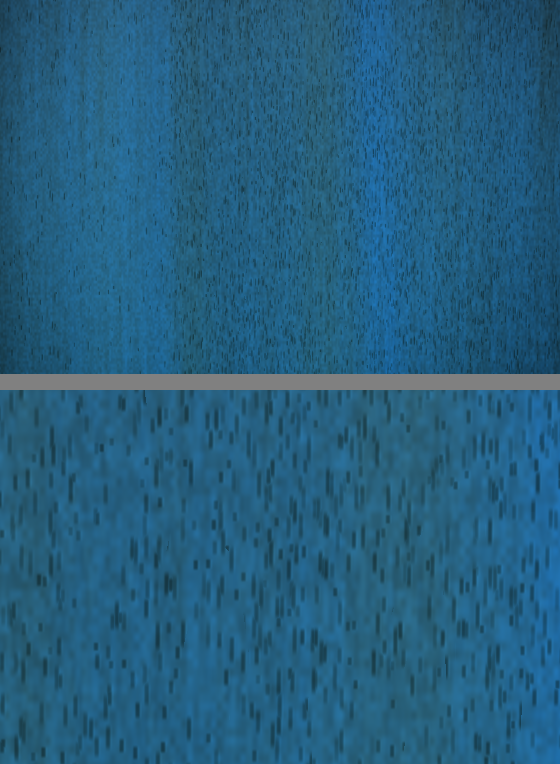
Top: the whole. Bottom: its middle third, enlarged.
Give the GLSL for this texture, as a WebGL 2 fragment shader.

```glsl
#version 300 es
precision highp float;
// Blue stained wood with vertical grain: soft tonal bands and fine streaks
// from stretched value noise, short dark pores scattered in jittered cells,
// a smoother plank on the left, and darker corners.

#define GREY_STAIN vec3(0.168, 0.378, 0.465)
#define BLUE_STAIN vec3(0.118, 0.382, 0.580)
#define SEAM 0.305
#define PORE_CELL vec2(0.0105, 0.038)
#define PORE_WIDTH 0.0017
#define PORE_DEPTH 0.36
#define PORE_LAYERS 4
#define STREAK_GAIN 0.15
#define SPECK_GAIN 0.15
#define VIGNETTE 0.36

uniform vec2 u_resolution;
out vec4 fragColor;

float hash(vec2 p) {
  return fract(sin(dot(p, vec2(127.1, 311.7))) * 43758.5453);
}

float noise(vec2 p) {
  vec2 i = floor(p), f = fract(p);
  f = f * f * (3.0 - 2.0 * f);
  return mix(mix(hash(i), hash(i + vec2(1, 0)), f.x),
             mix(hash(i + vec2(0, 1)), hash(i + vec2(1, 1)), f.x), f.y);
}

// Soft bump of the given centre and half width
float band(float x, float centre, float halfWidth) {
  float d = (x - centre) / halfWidth;
  return exp(-d * d);
}

// One layer of short vertical pores: x is the dark slit, y its lit right rim
vec2 poreLayer(vec2 p, float layer, float density, float pixel) {
  vec2 q = p / PORE_CELL + layer * vec2(17.37, 9.71);
  float column = floor(q.x);
  q.y += 7.0 * hash(vec2(column, layer));
  vec2 id = vec2(column, floor(q.y)) + layer * 53.0;
  float present = step(hash(id + 3.1), density);
  float centre = mix(0.28, 0.62, hash(id + 5.7));
  float halfLength = mix(0.12, 0.44, hash(id + 8.3));
  vec2 d = (fract(q) - vec2(centre, 0.5)) * PORE_CELL;
  float taper = 1.0 - smoothstep(0.4, 1.0, abs(d.y) / (halfLength * PORE_CELL.y));
  float soft = 0.0008 + 0.5 * pixel;
  float slit = 1.0 - smoothstep(PORE_WIDTH - soft, PORE_WIDTH + soft, abs(d.x));
  float rim = 1.0 - smoothstep(0.0, PORE_WIDTH, abs(d.x - 1.7 * PORE_WIDTH));
  float strength = mix(0.4, 1.0, hash(id + 11.9));
  return vec2(slit, rim) * taper * present * strength;
}

void main() {
  vec2 uv = gl_FragCoord.xy / u_resolution;
  vec2 p = gl_FragCoord.xy / u_resolution.y;
  float pixel = 1.0 / u_resolution.y;

  // Grain direction: almost upright, leaning and wavering slightly
  vec2 grain = p;
  grain.x += 0.012 * (noise(p * vec2(4.0, 2.0)) - 0.5) - 0.025 * p.y * uv.x;

  // Stain hue: broad blue and grey bands running down the board
  float rough = smoothstep(SEAM - 0.004, SEAM + 0.006, uv.x);
  float drift = noise(grain * vec2(11.0, 0.9));
  float blueness = 0.30 + 0.34 * drift;
  blueness += 0.42 * band(uv.x, 0.675 + 0.03 * (0.5 - uv.y), 0.045);
  blueness += 0.22 * band(uv.x, 0.285, 0.025);
  blueness -= 0.22 * band(uv.x, 0.34, 0.04) + 0.20 * band(uv.x, 0.58, 0.035);
  blueness += 0.18 * (0.55 - uv.y) + 0.12 * smoothstep(0.7, 1.0, uv.x);

  // Long streaks of several widths, then fine short fibres
  float streak = 0.45 * noise(grain * vec2(60.0, 1.3));
  streak += 0.35 * noise(grain * vec2(150.0, 4.0) + 31.0);
  streak += 0.20 * noise(grain * vec2(230.0, 16.0) + 67.0);
  float speck = noise(p * vec2(190.0, 130.0) + 11.0) - 0.5;
  float fibre = noise(grain * vec2(210.0, 48.0) + 91.0) - 0.5;
  blueness += 0.55 * (streak - 0.5) + 0.28 * speck;

  // Pore density: sparse on the smooth plank, clustered past the seam
  float cluster = noise(grain * vec2(16.0, 3.0) + 5.0);
  float density = mix(0.07, 0.18 + 0.34 * cluster, rough);
  density *= 1.0 - 0.4 * smoothstep(0.72, 1.0, uv.x);
  vec2 pores = vec2(0.0);
  for (int i = 0; i < PORE_LAYERS; i++) {
    pores = max(pores, poreLayer(grain, float(i), density, pixel));
  }

  // Light: bright left plank and blue band, falling off to the corners
  vec2 c = (uv - vec2(0.46, 0.5)) * vec2(1.75, 1.3);
  float light = 1.03 - VIGNETTE * smoothstep(0.15, 1.5, dot(c, c));
  light -= 0.10 * (1.0 - smoothstep(0.0, 0.06, uv.x));
  light += 0.06 * band(uv.x, 0.21, 0.10) + 0.05 * band(uv.x, 0.67, 0.06);
  light -= 0.05 * rough * band(uv.x, 0.36, 0.12);
  light += STREAK_GAIN * (streak - 0.5);
  light += SPECK_GAIN * (speck + mix(0.5, 1.0, rough) * fibre);
  light *= 1.0 - PORE_DEPTH * pores.x;
  light += 0.07 * pores.y * (1.0 - pores.x);

  vec3 colour = mix(GREY_STAIN, BLUE_STAIN, clamp(blueness, -0.15, 1.15)) * light;
  colour.r *= 0.88 + 0.22 * uv.y;
  colour.b *= 1.0 - 0.06 * pores.x;
  fragColor = vec4(clamp(colour, 0.0, 1.0), 1.0);
}
```
